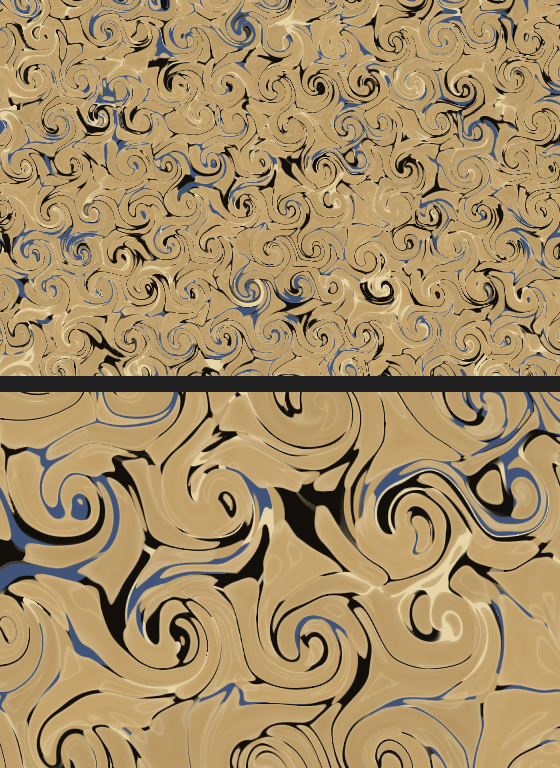
Top, the full canvas; bottom, a detail of the centre.
Write a Shadertoy shader that draws this texture.

```glsl
// Marbled paper: tan pebbles in black, blue and cream veins, combed into rows of curls.

const vec3 TAN   = vec3(0.72, 0.585, 0.365);
const vec3 PALE  = vec3(0.81, 0.715, 0.54);
const vec3 CREAM = vec3(0.90, 0.83, 0.65);
const vec3 BLUE  = vec3(0.25, 0.33, 0.48);
const vec3 INK   = vec3(0.07, 0.06, 0.045);

vec2 hash2(vec2 p) {
    vec3 h = fract(p.xyx * vec3(0.1031, 0.1030, 0.0973));
    h += dot(h, h.yzx + 33.33);
    return fract((h.xx + h.yz) * h.zy);
}

vec2 rotate(vec2 v, float a) {
    float c = cos(a), s = sin(a);
    return vec2(c * v.x - s * v.y, s * v.x + c * v.y);
}

// Layered sines, roughly -1 to 1
float waves(vec2 p) {
    float sum = 0.0, amp = 0.55;
    for (int i = 0; i < 4; i++) {
        p = rotate(p, 1.1) * 1.55 + 2.3;
        sum += amp * sin(p.x + 1.2 * sin(p.y)) * cos(0.8 * p.y);
        amp *= 0.75;
    }
    return sum;
}

// Cellular noise with uneven, rounded cells: x = distance from the border, y = cell id
vec2 pebbles(vec2 p, float unevenness) {
    vec2 base = floor(p);
    vec3 nearest = vec3(9.0);
    float id = 0.0;
    for (int j = -2; j <= 2; j++)
    for (int i = -2; i <= 2; i++) {
        vec2 cell = base + vec2(i, j);
        vec2 rnd = hash2(cell + 71.0);
        float size = hash2(cell + 19.0).x;
        float d = length(cell + 0.1 + 0.8 * rnd - p) - unevenness * size;
        if (d < nearest.x) {
            nearest = vec3(d, nearest.xy);
            id = hash2(cell + 143.0).y;
        } else if (d < nearest.y) {
            nearest.yz = vec2(d, nearest.y);
        } else {
            nearest.z = min(nearest.z, d);
        }
    }
    vec2 gap = nearest.yz - nearest.x;
    return vec2(gap.x * gap.y / (gap.x + gap.y + 1e-4), id);
}

// Twist and pull the plane around staggered centres: xy = source point, z = curl strength
vec3 curls(vec2 p, vec2 pitch, float radius) {
    vec2 grid = p / pitch;
    vec2 shift = vec2(0.0);
    float strength = 0.0;
    for (int j = -1; j <= 1; j++)
    for (int i = -1; i <= 1; i++) {
        float row = floor(grid.y) + float(j);
        float stagger = 0.5 * mod(row, 2.0);
        vec2 cell = vec2(floor(grid.x - stagger) + float(i), row);
        vec2 rnd = hash2(cell + 37.0);
        vec2 centre = (cell + vec2(stagger, 0.0) + 0.3 + 0.4 * rnd) * pitch;
        vec2 d = p - centre;
        float fall = max(0.0, 1.0 - length(d) / radius);
        fall *= fall;
        float across = (d.x + 0.35 * d.y) / (0.3 * radius) - 0.5;
        shift += rotate(d, -(4.6 + 2.2 * rnd.x) * fall) - d;
        shift += vec2(-0.3, 0.9) * radius * fall * exp(-across * across);
        strength += fall;
    }
    return vec3(p + shift, strength);
}

// Antialiased step
float edge(float limit, float x) {
    float blur = clamp(fwidth(x), 0.002, 0.4) * 0.7;
    return smoothstep(-blur, blur, x - limit);
}

void mainImage(out vec4 fragColor, in vec2 fragCoord) {
    vec2 p = fragCoord / iResolution.y;
    vec3 curl = curls(p + 3.0, vec2(0.128, 0.113), 0.08);
    vec2 q = curl.xy;
    q += 0.006 * vec2(waves(q * 17.0), waves(q.yx * 17.0 + 5.0));

    vec2 stone = pebbles(q * 18.0, 0.4);
    vec2 drop  = pebbles(q * 36.0 + 7.0, 0.45);
    vec2 patch_ = pebbles(q * vec2(15.0, 19.0) + 31.0, 0.3);

    // Vein colours: ink with blue and cream patches, parted by cream threads
    float tone = patch_.y + 0.15 * waves(q * 6.0 + 9.0);
    vec3 fill = tone < 0.36 ? BLUE : (tone > 0.84 ? CREAM : INK);
    vec3 thread = mix(INK, CREAM, smoothstep(-0.1, 0.4, waves(q * 9.0 + 2.0)));
    vec3 vein = mix(thread, fill, edge(0.07, patch_.x));

    // Pebble body: pale rim, soft combed streaks and inner rings
    float crowd = smoothstep(-0.1, 0.9, waves(p * 11.0 + 4.0));
    float width = 0.035 + 0.15 * crowd + 0.045 * min(curl.z, 1.0);
    float inside = stone.x - width;
    float streak = 0.5 + 0.5 * waves(q * 60.0);
    float rim = exp(-abs(inside - 0.03) * 28.0);
    float ring = exp(-abs(drop.x - 0.22) * 30.0) * step(0.62, drop.y);
    float light = 0.12 + 0.3 * streak + 0.55 * rim + 0.55 * ring;
    vec3 body = mix(TAN, PALE, clamp(light, 0.0, 1.0));
    body *= 0.97 + 0.06 * stone.y;

    // Small drops float in the wider veins
    float dropMask = edge(0.2, drop.x) * step(0.5, drop.y);
    vec3 color = mix(vein, mix(TAN, PALE, 0.3), dropMask);
    color = mix(color, body, edge(width, stone.x));

    fragColor = vec4(color, 1.0);
}
```
